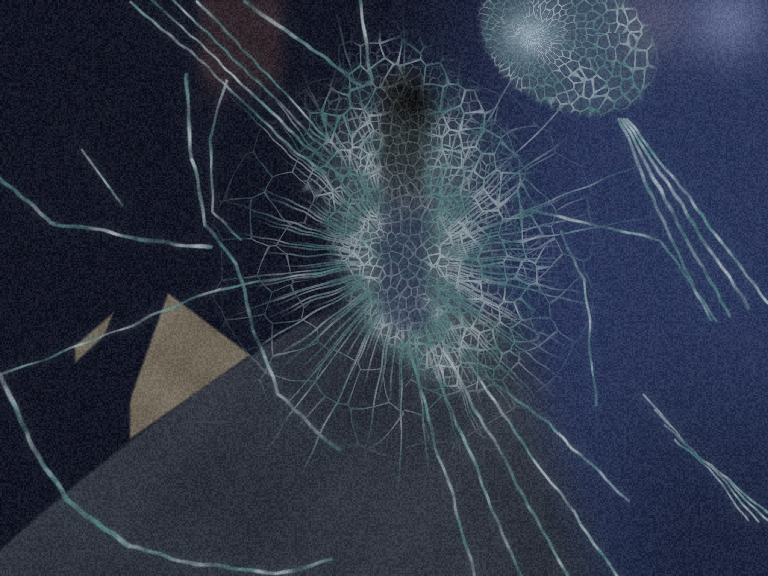
A WebGL 1 fragment shader for this texture:

```glsl
precision highp float;
// Shattered windshield: two impact webs over dark blue glass and a grey dash.
// Cellular noise makes crushed glass, angular sectors the radial cracks,
// and wavering segments the long fractures.
uniform vec2 u_resolution;

float cracks = 0.0;  // brightest crack so far

float hash(vec2 p) {
  p = fract(p * vec2(0.1031, 0.1137));
  p += dot(p, p.yx + 33.33);
  return fract((p.x + p.y) * p.x);
}

float waves(vec2 p) {
  return sin(p.x + 1.7 * sin(p.y * 0.8)) * 0.5 + sin(p.y * 1.9 - p.x * 1.3) * 0.3
    + sin(p.x * 3.7 + p.y * 2.9) * 0.2;
}

// Gap between the two nearest cell points: zero on a border
float cellGap(vec2 p) {
  vec2 cell = floor(p), f = fract(p);
  float near = 9.0, second = 9.0;
  for (int j = -1; j <= 1; j++) {
    for (int i = -1; i <= 1; i++) {
      vec2 o = vec2(float(i), float(j)), id = cell + o + 60.0;
      float d = length(o + 0.1 + 0.8 * vec2(hash(id), hash(id + 37.0)) - f);
      second = min(second, max(near, d));
      near = min(near, d);
    }
  }
  return second - near;
}

float line(float d, float width) {
  return 1.0 - smoothstep(width * 0.4, width + 5.76 / u_resolution.y, d);
}

float blob(vec2 d, float tightness) { return exp(-dot(d, d) * tightness); }

void add(float amount) { cracks = max(cracks, amount); }

void crack(vec2 p, vec2 a, vec2 b, float width) {
  vec2 ab = b - a;
  float d = length(p - a - ab * clamp(dot(p - a, ab) / dot(ab, ab), 0.0, 1.0));
  add(line(d, width) * (0.65 + 0.35 * waves(p * 9.0 + a * 5.0)) + 0.12 * exp(-d * 22.0));
}

void path(vec2 p, vec4 ab, vec4 cd, float width) {
  crack(p, ab.xy, ab.zw, width);
  crack(p, ab.zw, cd.xy, width);
  crack(p, cd.xy, cd.zw, width);
}

// Cracks fanning out at jittered angles, each with its own reach
void rays(vec2 d, float count, float reach) {
  float s = (atan(d.y, d.x) / 6.28318 + 0.5) * count, r = length(d), id = floor(s);
  float gap = abs(fract(s) - 0.25 - 0.5 * hash(vec2(id + 3.0, count))) * 6.28318 / count * r;
  float len = reach * (0.45 + 0.75 * hash(vec2(id, count + 9.0)));
  add(0.65 * line(gap, 0.006) * (1.0 - smoothstep(len * 0.6, len, r)) * smoothstep(0.25, 0.6, r));
}

float edge(vec2 p, vec2 a, vec2 b) {
  return smoothstep(-0.02, 0.02, dot(p - a, normalize(vec2(a.y - b.y, b.x - a.x))));
}

void main() {
  // The canvas is 5.76 units high, y pointing down
  vec2 q = vec2(gl_FragCoord.x, u_resolution.y - gl_FragCoord.y) / u_resolution.y * 5.76;
  vec2 p = q + 0.022 * vec2(waves(q * 5.0), waves(q.yx * 6.0 + 4.0));

  // Dark cabin, blue reflection, dash, brown patch, bright corner
  vec3 col = mix(vec3(0.075, 0.085, 0.14), vec3(0.17, 0.215, 0.355), smoothstep(3.4, 6.2, q.x + 0.12 * q.y));
  col *= 1.0 - 0.3 * smoothstep(3.0, 5.6, q.y) * smoothstep(5.0, 7.0, q.x);
  float dash = smoothstep(-0.03, 0.03, q.y - 5.5 + (0.9 - 0.05 * q.x) * q.x) * smoothstep(2.9, 3.3, q.y)
    * (1.0 - smoothstep(-0.4, 0.5, q.x - 3.94 - 0.35 * q.y));
  col = mix(col, vec3(0.185, 0.205, 0.245) + 0.025 * waves(q * 1.7), dash);
  col += vec3(0.11, 0.06, 0.03) * smoothstep(1.9, 2.1, q.x) * (1.0 - smoothstep(2.7, 2.95, q.x))
    * (1.0 - smoothstep(0.6, 1.15, q.y));
  col += vec3(0.13, 0.1, 0.07) * blob(q - vec2(6.5, 0.2), 6.0) + 0.2 * blob(q - vec2(7.3, 0.2), 6.0);

  // Pale paper scraps
  float scrap = edge(q, vec2(1.68, 2.93), vec2(2.5, 3.55)) * edge(q, vec2(2.5, 3.55), vec2(1.31, 4.38))
    * edge(q, vec2(1.3, 4.0), vec2(1.68, 2.93)) * smoothstep(1.28, 1.32, q.x);
  scrap += edge(q, vec2(0.76, 3.45), vec2(1.13, 3.13)) * edge(q, vec2(1.13, 3.13), vec2(1.04, 3.36))
    * edge(q, vec2(1.04, 3.36), vec2(0.75, 3.63)) * smoothstep(0.73, 0.77, q.x);
  col = mix(col, vec3(0.43, 0.4, 0.35) + 0.03 * waves(q * 5.0), min(scrap, 1.0));

  // Long fractures
  path(p, vec4(1.87, 0.75, 1.92, 1.6), vec4(2.05, 2.25, 2.35, 2.65), 0.018);
  path(p, vec4(2.35, 2.65, 2.55, 3.3), vec4(2.8, 3.95, 3.4, 4.5), 0.018);
  path(p, vec4(2.25, 0.8, 2.1, 1.4), vec4(2.12, 2.1, 2.4, 2.4), 0.012);
  path(p, vec4(0, 3.75, 0.3, 4.4), vec4(0.65, 5, 1.3, 5.45), 0.03);
  path(p, vec4(1.3, 5.45, 2, 5.65), vec4(2.75, 5.74, 3.3, 5.6), 0.02);
  path(p, vec4(0, 1.8, 0.5, 2.22), vec4(1.4, 2.38, 2.1, 2.48), 0.02);
  path(p, vec4(0, 3.75, 1.2, 3.3), vec4(2.2, 2.88, 3.4, 2.7), 0.01);
  path(p, vec4(5.3, 2.1, 6.6, 2.4), vec4(6.8, 2.65, 7.15, 3.2), 0.012);
  path(p, vec4(5.6, 2.3, 5.85, 2.8), vec4(5.9, 3.5, 5.95, 4.05), 0.01);
  path(p, vec4(4.85, 3.75, 5.5, 4.25), vec4(6.05, 4.8, 6.3, 5), 0.012);
  for (int i = 0; i < 4; i++) {
    float k = float(i);
    crack(p, vec2(1.3 + 0.22 * k, 0.0), vec2(3.25 + 0.03 * k, 1.75 - 0.1 * k), 0.011);
    crack(p, vec2(6.18 + 0.03 * k, 1.2), vec2(7.1 + 0.19 * k, 3.2 - 0.06 * k), 0.015);
    crack(p, vec2(4.1 + 0.16 * k, 3.5), vec2(4.75 + 0.48 * k, 5.8), 0.014);
    crack(p, vec2(6.45 + 0.1 * k, 3.95 + 0.15 * k), vec2(7.5 + 0.1 * k, 5.2), 0.008);
  }
  crack(p, vec2(2.45, 0.0), vec2(3.6, 0.85), 0.02);
  crack(p, vec2(3.6, 0.0), vec2(3.72, 0.8), 0.018);
  crack(q, vec2(0.82, 1.5), vec2(1.22, 2.05), 0.01);

  // Radial cracks and the links between them
  vec2 d = p - vec2(4.05, 2.6);
  float r = length(d);
  rays(d, 31.0, 2.5); rays(d, 53.0, 1.9); rays(d, 83.0, 1.5);
  float links = line(cellGap(vec2(atan(d.x, -d.y) * 4.0, r * 2.6)) * 0.3, 0.008);
  add(0.5 * links * smoothstep(0.8, 1.2, r) * (1.0 - smoothstep(1.5, 2.2, r)));

  // Main crushed web, denser toward its core
  float e = length(vec2(p.x - 3.8 - 0.22 * p.y, p.y - 2.15) / vec2(1.12, 1.75));
  float web = 1.0 - smoothstep(0.88, 1.12, e + 0.07 * waves(q * 4.0));
  float axis = length(q - vec2(4.04, clamp(q.y, 0.95, 3.1)));
  float haze = web * exp(-3.6 * pow(max(axis - 0.3, 0.0), 2.0)) * smoothstep(0.4, 1.9, q.y);
  col = mix(col, vec3(0.36, 0.42, 0.44), 0.7 * haze);
  float fine = line(cellGap(p * vec2(10, 9) + 7.0) * 0.1, 0.012);
  add(web * max(0.8 * line(cellGap(p * vec2(5.2, 4.6)) * 0.2, 0.018), fine * (0.25 + 0.55 * haze)));

  // Second impact: rings and spokes about an off-centre bright spot
  vec2 s = p - vec2(5.3, 0.35);
  float rim = length(vec2(s.x - 0.38, s.y + 0.03 - 0.22 * s.x) / vec2(0.88, 0.72));
  float disc = 1.0 - smoothstep(0.92, 1.06, rim);
  col = mix(col, vec3(0.33, 0.4, 0.43), disc * (0.35 + 0.4 * exp(-length(s) * 1.5)));
  add(0.75 * disc * line(cellGap(vec2(atan(s.y, -s.x) * 7.0, length(s) * 9.0)) * 0.12, 0.018));
  col += 0.25 * blob(s, 14.0);

  // Teal to white glass, dark core, grain
  vec3 glass = mix(vec3(0.34, 0.52, 0.52), vec3(0.68, 0.74, 0.75), smoothstep(-0.5, 0.6, waves(q * 7.0)));
  col = mix(col, glass, min(cracks, 1.0) * 0.85);
  vec3 core = mix(vec3(0.13, 0.14, 0.14), vec3(0.17, 0.21, 0.3), smoothstep(1.4, 2.5, q.y));
  col = mix(col, core + 0.13 * fine, 0.72 - 0.72 * smoothstep(0.12, 0.34, axis + 0.05 * waves(q * 8.0)));
  col *= 1.0 - 0.6 * blob(q - vec2(4.12, 1.0), 22.0);
  col += 0.09 * (hash(floor(q * 66.0)) - 0.5);
  gl_FragColor = vec4(clamp(col, 0.0, 1.0), 1.0);
}
```
